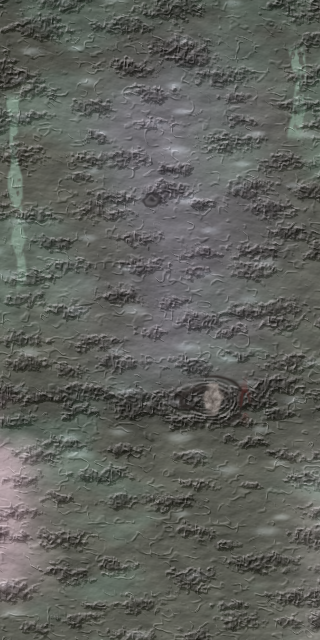
A WebGL 2 fragment shader for this texture:

```glsl
#version 300 es
precision highp float;
// Mossy tree bark: a smooth grey-green trunk with ragged horizontal scabs,
// pale swellings, lichen drips and two knots. A height field built from
// noise and scattered ellipses is lit from above, then tinted by zones.

uniform vec2 u_resolution;
out vec4 fragColor;

float hash(vec2 p) {
  vec3 q = fract(vec3(p.xyx) * 0.1031);
  q += dot(q, q.yzx + 33.33);
  return fract((q.x + q.y) * q.z);
}

float noise(vec2 p) {
  vec2 i = floor(p), f = fract(p);
  f = f * f * (3.0 - 2.0 * f);
  float low = mix(hash(i), hash(i + vec2(1, 0)), f.x);
  float high = mix(hash(i + vec2(0, 1)), hash(i + vec2(1, 1)), f.x);
  return mix(low, high, f.y);
}

float fbm(vec2 p) {
  float sum = 0.0, gain = 0.53;
  for (int i = 0; i < 3; i++) {
    p = mat2(0.8, -0.6, 0.6, 0.8) * p * 1.9 + 17.3;
    sum += gain * noise(p * 0.53);
    gain *= 0.55;
  }
  return sum;
}

float bell(float x, float width) {
  return exp(-x * x / (width * width));
}

// Highest of many jittered ellipses: 1 at a centre, 0 at its rim.
float scatter(vec2 p, vec2 cell, vec2 size, float density, float seed) {
  vec2 home = floor(p / cell);
  float best = -0.6;
  for (int y = -1; y <= 1; y++) {
    for (int x = -1; x <= 1; x++) {
      vec2 id = home + vec2(x, y);
      vec2 jitter = vec2(hash(id + seed), hash(id + seed + 41.0));
      vec2 centre = (id + 0.1 + 0.8 * jitter) * cell;
      float grow = mix(0.55, 1.15, hash(id + seed + 83.0));
      if (hash(id + seed + 127.0) < density)
        best = max(best, 1.0 - length((p - centre) / (size * grow)));
    }
  }
  return best;
}

// Scabs, plus the rough collar across the trunk and its weathered edges.
float roughness(vec2 p) {
  vec2 warp = vec2(noise(p * 24.0), noise(p * 24.0 + 50.0)) - 0.5;
  float scab = scatter(p + warp * vec2(0.03, 0.02), vec2(0.165, 0.092), vec2(0.083, 0.03), 0.83, 7.0);
  float zone = 0.75 * bell(p.y - 0.75, 0.075);
  zone += 0.6 * smoothstep(0.9, 1.4, p.y) * (bell(p.x, 0.05) + bell(p.x - 1.0, 0.09));
  zone += 0.4 * smoothstep(1.55, 1.95, p.y);
  zone *= smoothstep(0.25, 0.7, fbm(p * vec2(14, 30)));
  return smoothstep(-0.05, 0.75, scab + zone + 1.5 * (fbm(p * vec2(60, 75)) - 0.45));
}

float knotRadius(vec2 q) {
  return length(q * vec2(q.x < 0.0 ? 0.5 : 1.0, 1.15));
}

// Thin curled ridges, broken up and lying mostly crosswise.
float peelings(vec2 p) {
  vec2 bend = 0.018 * vec2(noise(p * 40.0 + 3.0), noise(p * 40.0 + 71.0));
  float ridge = 1.0 - abs(2.0 * noise((p + bend) * vec2(34, 62)) - 1.0);
  return smoothstep(0.72, 1.0, ridge) * smoothstep(0.42, 0.65, fbm(p * vec2(30, 42) + 9.0));
}

float barkHeight(vec2 p, vec2 knot) {
  float rough = roughness(p);
  vec2 bend = 0.012 * vec2(noise(p * 60.0 + 5.0), noise(p * 60.0 + 37.0));
  float flakes = 1.0 - abs(2.0 * noise((p + bend) * vec2(88, 72)) - 1.0);
  float h = rough * (0.06 + 0.55 * flakes + 0.6 * fbm(p * 80.0));
  h += 0.3 * peelings(p) + 0.3 * fbm(p * vec2(40, 65));
  float r = knotRadius(p - knot);
  float wrinkles = sin(r * 440.0 + 7.0 * noise(p * 28.0));
  return h + 0.17 * wrinkles * smoothstep(0.095, 0.06, r) * smoothstep(0.025, 0.035, r);
}

// Broken vertical streak; ends holds its lowest and highest point.
float drip(vec2 p, float x, vec2 ends, float width) {
  float bend = 0.035 * (noise(vec2(p.y * 7.0, x * 90.0)) - 0.5);
  float thick = width * (0.3 + noise(vec2(p.y * 16.0, x * 50.0)));
  float body = smoothstep(thick + 0.006, thick - 0.004, abs(p.x - x - bend));
  float span = smoothstep(ends.x, ends.x + 0.04, p.y) * smoothstep(ends.y, ends.y - 0.04, p.y);
  return body * span * smoothstep(0.25, 0.5, fbm(p * vec2(55, 32)));
}

vec3 trunkColour(vec2 p) {
  float cloud = fbm(p * vec2(4, 6)) - 0.45;
  vec3 c = mix(vec3(0.375, 0.38, 0.345), vec3(0.385, 0.43, 0.39), smoothstep(-0.05, 0.25, cloud + 0.1 * (p.y - 1.0)));
  float mauve = bell(p.x - 0.57 + 0.3 * cloud, 0.25) * smoothstep(0.6, 1.0, p.y) * smoothstep(2.05, 1.6, p.y);
  c = mix(c, vec3(0.45, 0.437, 0.465), 0.9 * mauve);
  float pink = bell(p.x, 0.13) * smoothstep(0.05, 0.25, p.y) * smoothstep(0.75, 0.65, p.y + 0.3 * cloud);
  c = mix(c, vec3(0.67, 0.60, 0.62), 0.95 * pink);
  c += vec3(0.1, 0.09, 0.1) * bell(p.x - 1.0, 0.1) * smoothstep(0.75, 0.5, p.y);
  c *= 1.0 - 0.15 * bell(p.y - 0.72, 0.1) - 0.12 * smoothstep(1.6, 2.0, p.y);
  return c * (0.96 + 0.25 * cloud + 0.35 * (fbm(p * vec2(16, 34)) - 0.45));
}

void main() {
  vec2 p = gl_FragCoord.xy / u_resolution * vec2(1, 2);
  vec2 knot = vec2(0.665, 0.75), bud = vec2(0.474, 1.375);
  vec3 col = trunkColour(p);

  // Soft pale swellings and lichen
  float swelling = scatter(p, vec2(0.17, 0.12), vec2(0.06, 0.023), 0.6, 211.0);
  col += vec3(0.15, 0.16, 0.17) * smoothstep(0.0, 0.9, swelling);
  float lichen = drip(p, 0.055, vec2(1.08, 1.72), 0.02) + drip(p, 0.93, vec2(1.55, 1.87), 0.025);
  col = mix(col, vec3(0.54, 0.63, 0.57), 0.75 * min(lichen, 1.0));

  // Relief lit from above
  float slope = barkHeight(p, knot) - barkHeight(p + vec2(-0.003, 0.005), knot);
  col *= mix(vec3(1), vec3(0.76, 0.74, 0.75), roughness(p));
  col += vec3(0.44, 0.43, 0.44) * clamp(slope, -0.32, 0.6);

  // Large knot: dark socket, rust on the right, pale core
  vec2 q = p - knot;
  float r = knotRadius(q) + 0.02 * (noise(p * 35.0) - 0.5);
  float arch = bell(r - 0.09, 0.006) * smoothstep(-0.03, 0.05, q.x + 0.5 * q.y);
  float socket = bell(r - 0.045, 0.008) * smoothstep(-0.06, 0.03, q.y - 0.5 * q.x);
  col = mix(col, vec3(0.17, 0.15, 0.14), 0.8 * max(arch, socket));
  float rust = bell(q.x - 0.1, 0.014) * bell(q.y, 0.05) * smoothstep(0.35, 0.6, noise(p * 60.0));
  col = mix(col, vec3(0.36, 0.17, 0.16), 0.8 * rust);
  float core = smoothstep(0.042, 0.032, length(q * vec2(1.1, 0.85)) + 0.02 * (noise(p * 50.0) - 0.5));
  col = mix(col, vec3(0.42, 0.39, 0.37) + 0.5 * (fbm(p * 75.0) - 0.25), core);

  // Small knot: ragged dark ring about a grey centre
  float b = length((p - bud) * vec2(0.75, 1.0)) + 0.012 * (noise(p * 70.0) - 0.5);
  col = mix(col, vec3(0.17, 0.16, 0.17), 0.8 * smoothstep(0.026, 0.014, b));
  col += 0.15 * bell(b - 0.009, 0.005);

  fragColor = vec4(clamp(col, 0.06, 0.9), 1.0);
}
```
